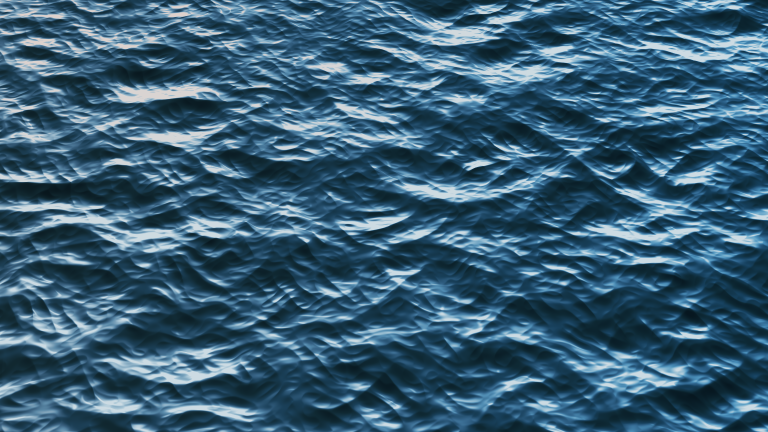
Give the GLSL for this texture, as a WebGL 2 fragment shader.

```glsl
#version 300 es
precision highp float;
// Choppy open water seen at a slant, with light sky caught on the wavelets.
// Cusped noise waves ride on one another in a perspective plane; their
// slope toward the viewer selects a tone from deep teal to pale glint.
uniform vec2 u_resolution;
out vec4 fragColor;

// Random vector in [-1, 1] for a lattice cell.
vec2 hashGradient(vec2 cell) {
  uvec2 v = uvec2(ivec2(cell)) * 1664525u + 1013904223u;
  v.x += v.y * 1664525u;
  v.y += v.x * 1664525u;
  v ^= v >> 16u;
  v.x += v.y * 1664525u;
  v.y += v.x * 1664525u;
  v ^= v >> 16u;
  return vec2(v & 65535u) / 32767.5 - 1.0;
}

float gradientNoise(vec2 p) {
  vec2 c = floor(p), f = p - c;
  vec2 u = f * f * f * (f * (f * 6.0 - 15.0) + 10.0);
  vec2 e = vec2(1.0, 0.0);
  float a = dot(hashGradient(c), f);
  float b = dot(hashGradient(c + e.xy), f - e.xy);
  float d = dot(hashGradient(c + e.yx), f - e.yx);
  float g = dot(hashGradient(c + e.xx), f - e.xx);
  return mix(mix(a, b, u.x), mix(d, g, u.x), u.y);
}

vec2 rotate(vec2 p, float angle) {
  float c = cos(angle), s = sin(angle);
  return vec2(c * p.x - s * p.y, s * p.x + c * p.y);
}

// Sharp-crested waves, each octave carried by the larger ones.
float waveHeight(vec2 p) {
  float steepness[5] = float[5](0.62, 0.85, 0.9, 0.72, 0.5);
  float height = 0.0, frequency = 4.5;
  for (int i = 0; i < 5; i++) {
    float angle = (i % 2 == 0 ? -0.26 : 0.3) + 0.03 * float(i);
    vec2 q = rotate(vec2(p.x, p.y - 0.35 * height), angle);
    float n = gradientNoise(q * frequency * vec2(0.45, 1.0) + 17.3 * float(i));
    height -= steepness[i] / frequency * sqrt(n * n + 0.0004);
    frequency *= 1.9;
  }
  return height;
}

// Tone ramp from shadowed troughs to bright reflections.
vec3 waterColour(float tone, vec3 glint) {
  float level[7] = float[7](-2.3, -1.2, -0.32, 0.29, 0.77, 1.31, 1.96);
  vec3 shade[7] = vec3[7](
    vec3(0.03, 0.09, 0.12), vec3(0.06, 0.16, 0.20), vec3(0.10, 0.25, 0.35),
    vec3(0.21, 0.39, 0.53), vec3(0.33, 0.55, 0.69), vec3(0.55, 0.71, 0.80),
    glint);
  vec3 colour = shade[0];
  for (int i = 1; i < 7; i++) {
    float t = clamp((tone - level[i - 1]) / (level[i] - level[i - 1]), 0.0, 1.0);
    colour = mix(colour, shade[i], t);
  }
  return colour;
}

vec3 renderWater(vec2 uv) {
  float aspect = u_resolution.x / u_resolution.y;
  vec2 side = vec2(uv.x / aspect, uv.y);

  // Perspective plane with its horizon above the canvas.
  float depth = 1.0 / (2.6 - uv.y);
  vec2 p = vec2((uv.x - 0.5 * aspect) * 2.1, 4.4) * depth;

  // Far sides of crests catch the sky, near sides fall into shadow.
  float h = waveHeight(p);
  float slope = (waveHeight(p + vec2(0.0, 0.003)) - h) / 0.003;
  float tone = -1.12 * slope;

  // Broad light patches and a brighter distance.
  float patches = gradientNoise(rotate(p, -0.2) * vec2(1.6, 3.2) + 41.0);
  tone += 0.7 * patches + 0.6 * (side.y - 0.5) - 0.2 * (side.x - 0.5) * side.y;

  // Thin broken glints along the lit slopes.
  vec2 q = rotate(vec2(p.x, p.y - 0.5 * h), 0.08) * vec2(13.0, 36.0);
  float strand = gradientNoise(q + 1.2 * gradientNoise(q * 0.4 + 5.0));
  float glintLine = 1.0 - smoothstep(0.0, 0.11, abs(strand));
  tone += 0.85 * glintLine * smoothstep(-0.2, 1.1, tone) - 0.08;

  // Warm sky at the upper left, cooler blue toward the right.
  float warmth = smoothstep(0.35, 1.0, side.y) * (1.0 - smoothstep(0.2, 0.8, side.x));
  vec3 glint = mix(vec3(0.80, 0.86, 0.89), vec3(0.87, 0.82, 0.80), warmth);
  vec3 colour = waterColour(tone, glint);
  float cool = (side.x - 0.45) * (1.0 - smoothstep(0.8, 1.8, tone));
  return colour * (1.0 + cool * vec3(-0.28, 0.02, 0.1));
}

void main() {
  // Four samples per pixel smooth the crest edges.
  vec3 colour = vec3(0.0);
  for (int i = 0; i < 4; i++) {
    vec2 offset = vec2(i % 2, i / 2) * 0.5 - 0.25;
    colour += renderWater((gl_FragCoord.xy + offset) / u_resolution.y);
  }
  fragColor = vec4(colour * 0.25, 1.0);
}
```
